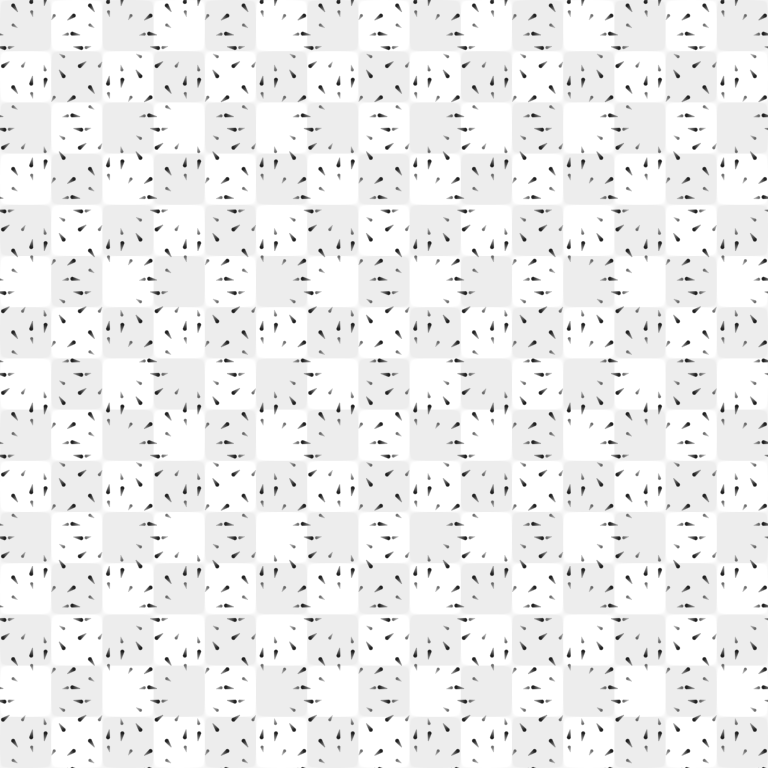
A WebGL 1 fragment shader for this pattern:

```glsl
precision highp float;

uniform vec2 u_resolution;

const float PI = 3.14159265;
const float CHECKS = 15.0;
const vec2 BURSTS = vec2(10.0, 9.4);
const float DARTS_PER_RING = 8.0;

const vec3 PAPER = vec3(1.0);
const vec3 CHECK_GREY = vec3(0.928);
const vec3 INK = vec3(0.12);

// 1 on cells whose column and row sum to an even number
float checker(vec2 p, float count, float pixel) {
  vec2 wave = sin(PI * count * p);
  float blur = PI * count * pixel * 0.6;
  return smoothstep(-blur, blur, wave.x * wave.y);
}

// Teardrop along x: thin pale tail on the left, round dark head on the right
float dart(vec2 p, float len, float halfWidth, float softness) {
  float along = clamp(p.x / len + 0.5, 0.0, 1.0);
  float spine = (along - 0.5) * len;
  float radius = halfWidth * mix(0.25, 1.0, along);
  float dist = length(vec2(p.x - spine, p.y)) - radius;
  float cover = 1.0 - smoothstep(-softness, softness, dist);
  return cover * mix(0.45, 1.0, along);
}

// Evenly spaced darts pointing away from the centre, folded into one sector
float dartRing(vec2 p, float radius, float phase, float len,
               float halfWidth, float softness) {
  float sector = 2.0 * PI / DARTS_PER_RING;
  float angle = atan(p.y, p.x) - phase;
  angle = mod(angle + 0.5 * sector, sector) - 0.5 * sector;
  vec2 local = length(p) * vec2(cos(angle), sin(angle));
  return dart(local - vec2(radius, 0.0), len, halfWidth, softness);
}

// Small pale inner ring, larger dark outer ring, staggered by half a sector
float burst(vec2 p, float softness) {
  float phase = radians(13.0);
  float stagger = PI / DARTS_PER_RING;
  float inner = dartRing(p, 0.0358, phase, 0.0060, 0.0019, softness);
  float outer = dartRing(p, 0.0518, phase + stagger, 0.0095, 0.0025, softness);
  return max(0.65 * inner, outer);
}

// Bursts overlap their neighbours, so the adjacent tiles are drawn too
float burstField(vec2 p, float softness) {
  vec2 grid = (p - vec2(0.0, 1.0)) * BURSTS;
  vec2 local = fract(grid) - 0.5;
  float ink = 0.0;
  for (int row = -1; row <= 1; row++) {
    for (int column = -1; column <= 1; column++) {
      vec2 tile = vec2(float(column), float(row));
      ink = max(ink, burst((local - tile) / BURSTS, softness));
    }
  }
  return ink;
}

void main() {
  float pixel = 1.0 / min(u_resolution.x, u_resolution.y);
  vec2 p = gl_FragCoord.xy * pixel;

  vec3 color = mix(PAPER, CHECK_GREY, checker(p, CHECKS, pixel));
  float softness = max(0.0011, 0.6 * pixel);
  color = mix(color, INK, burstField(p, softness));

  gl_FragColor = vec4(color, 1.0);
}
```
